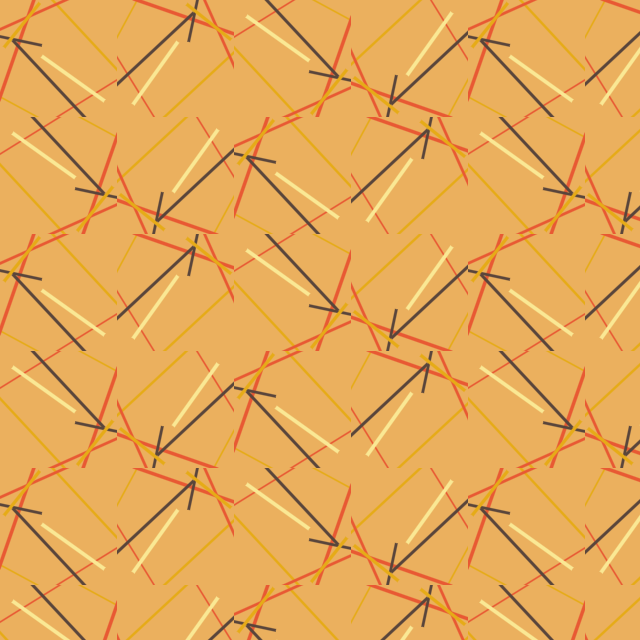
Give the GLSL for this pattern, as a three.js fragment shader.

```glsl
#define REPEATS 5.47
#define SOFTNESS 0.007
#define GROUND vec3(0.92, 0.69, 0.37)
#define OCHRE vec3(0.90, 0.67, 0.09)
#define RED vec3(0.91, 0.35, 0.20)
#define DARK vec3(0.35, 0.27, 0.23)
#define CREAM vec3(0.98, 0.91, 0.58)

varying vec2 vUv;

// Signed distance to a straight bar with square ends.
float barDistance(vec2 p, vec2 a, vec2 b, float width) {
  vec2 axis = normalize(b - a);
  vec2 q = p - 0.5 * (a + b);
  float along = abs(dot(q, axis)) - 0.5 * length(b - a);
  float across = abs(dot(q, vec2(-axis.y, axis.x))) - 0.5 * width;
  return max(along, across);
}

void stroke(inout vec3 paint, vec2 p, vec2 a, vec2 b, float width, vec3 color) {
  float cover = 1.0 - smoothstep(-SOFTNESS, SOFTNESS, barDistance(p, a, b, width));
  paint = mix(paint, color, cover);
}

// Position inside a tile, y down, turned in quarters by column and row.
vec2 turnedTile(vec2 grid) {
  vec2 cell = floor(grid);
  vec2 q = fract(grid) - 0.5;
  if (mod(cell.x, 2.0) > 0.5) q = vec2(q.y, -q.x);
  if (mod(floor(cell.x * 0.5) + cell.y, 2.0) > 0.5) q = -q;
  return q + 0.5;
}

// One tile of scattered sticks; ends outside 0..1 are cut by the tile edge.
vec3 sticks(vec2 p) {
  vec3 paint = GROUND;

  // Fine lines
  stroke(paint, p, vec2(-0.05, 0.80), vec2(0.37, 1.027), 0.014, OCHRE);
  stroke(paint, p, vec2(0.44, 1.03), vec2(1.04, 0.658), 0.014, RED);
  stroke(paint, p, vec2(0.42, -0.03), vec2(1.03, 0.627), 0.021, OCHRE);

  // Red bars
  stroke(paint, p, vec2(-0.03, 0.265), vec2(0.63, -0.03), 0.024, RED);
  stroke(paint, p, vec2(0.30, -0.03), vec2(-0.01, 0.86), 0.030, RED);

  // Dark pair
  stroke(paint, p, vec2(0.11, 0.345), vec2(0.745, 1.025), 0.026, DARK);
  stroke(paint, p, vec2(-0.03, 0.306), vec2(0.358, 0.388), 0.024, DARK);

  // Short accents
  stroke(paint, p, vec2(0.035, 0.405), vec2(0.34, 0.025), 0.028, OCHRE);
  stroke(paint, p, vec2(0.357, 0.480), vec2(0.893, 0.863), 0.032, CREAM);
  return paint;
}

void main() {
  vec2 grid = vec2(vUv.x, 1.0 - vUv.y) * REPEATS;
  gl_FragColor = vec4(sticks(turnedTile(grid)), 1.0);
}
```
